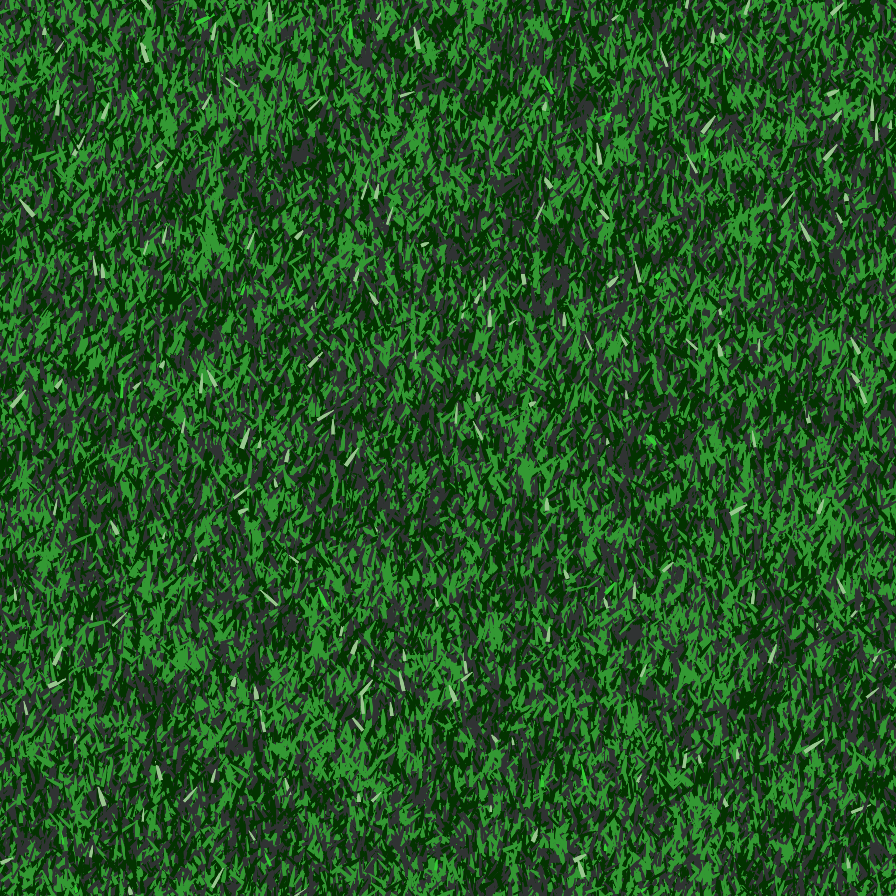
Give the GLSL for this texture, as a WebGL 2 fragment shader.

```glsl
#version 300 es
precision highp float;
precision highp int;

uniform vec2 u_resolution;
out vec4 fragColor;

const vec3 DARK_GREEN = vec3(0.01, 0.20, 0.00);
const vec3 SOIL_GREY = vec3(0.19, 0.20, 0.20);
const vec3 LEAF_GREEN = vec3(0.20, 0.60, 0.20);
const vec3 PALE_STRAW = vec3(0.60, 0.78, 0.56);
const vec3 BRIGHT_GREEN = vec3(0.20, 0.80, 0.20);

const float CELLS = 56.0;
const int LAYERS = 10;

// Integer hash giving three values in 0..1
vec3 hash3(vec2 cell, int seed) {
    uvec3 v = uvec3(ivec3(ivec2(cell), seed) + 1000);
    v = v * 1664525u + 1013904223u;
    v.x += v.y * v.z; v.y += v.z * v.x; v.z += v.x * v.y;
    v ^= v >> 16u;
    v.x += v.y * v.z; v.y += v.z * v.x; v.z += v.x * v.y;
    return vec3(v >> 8u) / 16777216.0;
}

float valueNoise(vec2 p, int seed) {
    vec2 cell = floor(p);
    vec2 f = fract(p);
    f = f * f * (3.0 - 2.0 * f);
    float low = mix(hash3(cell, seed).x, hash3(cell + vec2(1, 0), seed).x, f.x);
    float high = mix(hash3(cell + vec2(0, 1), seed).x, hash3(cell + vec2(1, 1), seed).x, f.x);
    return mix(low, high, f.y);
}

// Fine upright flecks seen between the blades
vec3 undergrowth(vec2 uv) {
    vec2 grain = uv * vec2(260.0, 120.0);
    float grey = smoothstep(0.45, 0.55, valueNoise(grain, 101));
    float leaf = smoothstep(0.59, 0.67, valueNoise(grain, 102));
    return mix(mix(DARK_GREEN, SOIL_GREY, grey), LEAF_GREEN, leaf);
}

// Coverage of a tapered blade centred at the origin
float bladeCoverage(vec2 p, float tilt, float halfLength, float halfWidth, float pixel) {
    vec2 along = vec2(sin(tilt), cos(tilt));
    float t = dot(p, along);
    float s = dot(p, vec2(along.y, -along.x));
    float taper = 1.0 - 0.6 * smoothstep(-0.2, 1.0, t / halfLength);
    float d = max(abs(s) - halfWidth * taper, abs(t) - halfLength);
    return 1.0 - smoothstep(-0.5 * pixel, 0.5 * pixel, d);
}

// Blade colour, gathered into loose clumps
vec3 bladeColor(vec2 root, vec3 pick, bool pale) {
    if (pale) return pick.z < 0.85 ? PALE_STRAW : BRIGHT_GREEN;
    float leaf = pick.x + 0.5 * (valueNoise(root * 34.0, 201) - 0.5);
    float grey = pick.y + 0.4 * (valueNoise(root * 40.0, 202) - 0.5);
    vec3 shade = grey < 0.51 ? DARK_GREEN : SOIL_GREY;
    return leaf > 0.68 ? LEAF_GREEN : shade;
}

void main() {
    vec2 uv = gl_FragCoord.xy / u_resolution.y;
    float pixel = 1.0 / u_resolution.y;
    vec2 home = floor(uv * CELLS);
    vec3 color = undergrowth(uv);

    // Overlapping layers of scattered blades
    for (int layer = 0; layer < LAYERS; layer++) {
        for (int y = -1; y <= 1; y++) {
            for (int x = -1; x <= 1; x++) {
                vec2 cell = home + vec2(x, y);
                vec3 place = hash3(cell, layer * 3);
                vec3 shape = hash3(cell, layer * 3 + 1);
                vec2 root = (cell + place.xy) / CELLS;
                float tilt = 0.12 + 1.25 * (place.z + shape.x - 1.0);
                float halfLength = mix(0.004, 0.013, shape.y);
                float halfWidth = mix(0.0011, 0.0027, shape.z);
                float cover = bladeCoverage(uv - root, tilt, halfLength, halfWidth, pixel);
                if (cover > 0.0) {
                    vec3 pick = hash3(cell, layer * 3 + 2);
                    bool pale = layer == LAYERS - 1 && pick.x < 0.06;
                    color = mix(color, bladeColor(root, pick, pale), cover);
                }
            }
        }
    }
    fragColor = vec4(color, 1.0);
}
```
